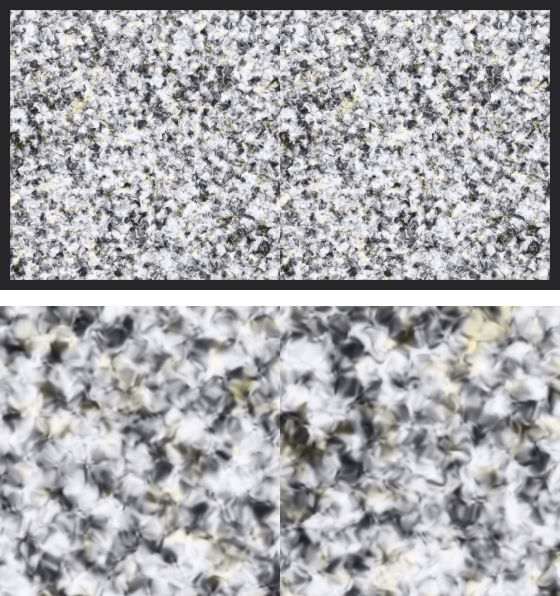
Top: the whole. Bottom: its middle third, enlarged.
Reproduce this texture procedurally as a Shadertoy shader.

```glsl
// Two identical square slabs of speckled grey granite, side by side in a dark frame.
// Warped value noise gives the mineral grain, a logistic curve sets its tones,
// and a few ragged spots of rust and mica mark every slab in the same places.

const vec3 FRAME_COLOR = vec3(0.15, 0.15, 0.155);
const vec3 COOL_TINT = vec3(-0.004, -0.002, 0.018);
const vec3 WARM_TINT = vec3(0.025, 0.008, -0.045);
const vec3 RUST_TINT = vec3(1.0, 0.96, 0.77);
const float FRAME_WIDTH = 0.0352;   // in canvas heights
const vec2 SLABS = vec2(2.0, 1.0);  // repeats across and down

float hash(vec2 p) {
    return fract(sin(dot(p, vec2(127.1, 311.7))) * 43758.5);
}

float valueNoise(vec2 p) {
    vec2 cell = floor(p), f = fract(p);
    f = f * f * (3.0 - 2.0 * f);
    float low = mix(hash(cell), hash(cell + vec2(1.0, 0.0)), f.x);
    float high = mix(hash(cell + vec2(0.0, 1.0)), hash(cell + 1.0), f.x);
    return mix(low, high, f.y);
}

// Three rotated octaves, from mineral clusters to fine crystals
float grainNoise(vec2 p) {
    const mat2 turn = mat2(0.8, 0.6, -0.6, 0.8);
    float sum = 0.0, total = 0.0, weight = 0.45;
    for (int i = 0; i < 3; i++) {
        p = turn * p;
        sum += weight * valueNoise(p);
        total += weight;
        p = p * 2.0 + 17.3;
        weight *= 0.72;
    }
    return sum / total;
}

// Soft spot with a ragged outline
float spot(vec2 p, vec2 center, vec2 radius) {
    float ragged = 1.3 * (valueNoise(p * 75.0 + 31.0) - 0.5);
    return 1.0 - smoothstep(0.35, 1.1, length((p - center) / radius) + ragged);
}

vec3 granite(vec2 p) {
    // Grain with bent outlines and a faint cloudy drift
    vec2 warp = vec2(valueNoise(p * 65.0 + 5.0), valueNoise(p * 65.0 + 47.0)) - 0.5;
    float grain = grainNoise((p + 0.011 * warp) * 43.0);
    grain += 0.09 * (valueNoise(p * 8.0 + 3.0) - 0.5);
    grain += 0.03 * (abs(p.y - 0.45) - 0.25);

    // Mica spots darken the grain
    float mica = spot(p, vec2(0.98, 0.73), vec2(0.032, 0.024));
    mica += 0.6 * spot(p, vec2(0.935, 0.535), vec2(0.026, 0.022));
    mica += 0.5 * spot(p, vec2(0.03, 0.04), vec2(0.04, 0.035));
    grain -= 0.24 * mica;

    // Skewed tones: broad whites, a long tail of greys, rare blacks
    float tone = 0.98 - 0.9 / (1.0 + exp(9.6 * (grain - 0.5) + 1.0));
    float warmth = smoothstep(0.62, 0.85, valueNoise(p * 38.0 + 90.0));
    vec3 color = tone + mix(COOL_TINT, WARM_TINT, 0.7 * warmth);

    // Rust stains
    float rust = 0.6 * spot(p, vec2(0.25, 0.655), vec2(0.045, 0.035));
    rust += spot(p, vec2(0.952, 0.573), vec2(0.022, 0.024));
    rust += 0.5 * spot(p, vec2(0.015, 0.52), vec2(0.02, 0.025));
    return color * mix(vec3(1.0), RUST_TINT, min(rust, 1.0));
}

void mainImage(out vec4 fragColor, in vec2 fragCoord) {
    float pixel = 1.0 / iResolution.y;
    vec2 canvas = iResolution.xy * pixel;
    vec2 pos = fragCoord * pixel;

    // Position inside the repeated slab
    vec2 slabSize = (canvas - 2.0 * FRAME_WIDTH) / SLABS;
    vec2 slabPos = fract((pos - FRAME_WIDTH) / slabSize);

    // Frame with a smoothed inner edge
    vec2 margin = min(pos, canvas - pos) - FRAME_WIDTH;
    float inside = smoothstep(-0.5 * pixel, 0.5 * pixel, min(margin.x, margin.y));

    vec3 color = mix(FRAME_COLOR, granite(slabPos), inside);
    fragColor = vec4(clamp(color, 0.0, 1.0), 1.0);
}
```
